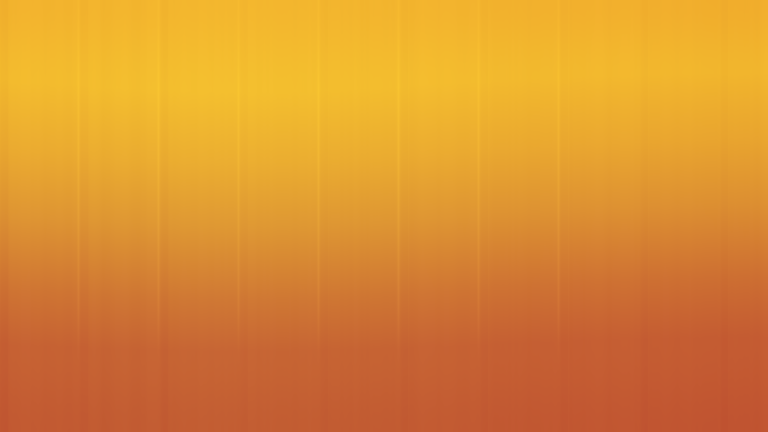
Reproduce this background procedurally as a Shadertoy shader.

```glsl
// Amber to rust vertical gradient, split into soft panels with fine curtain streaks.

const vec3 RUST   = vec3(0.760, 0.350, 0.195);
const vec3 CLAY   = vec3(0.775, 0.380, 0.200);
const vec3 COPPER = vec3(0.810, 0.455, 0.200);
const vec3 OCHRE  = vec3(0.870, 0.580, 0.198);
const vec3 AMBER  = vec3(0.918, 0.665, 0.188);
const vec3 GOLD   = vec3(0.952, 0.732, 0.180);
const vec3 HONEY  = vec3(0.950, 0.700, 0.178);

const float PANEL_WIDTH  = 0.10417; // fraction of the canvas width
const float PANEL_START  = 0.0110;
const float LINE_OFFSET  = 0.0130;  // bright line lies left of each panel edge
const float LINE_WIDTH   = 0.0016;
const float LINE_GAIN    = 0.030;
const float LAST_LINE    = 0.76;
const float WARM_CENTRE  = 2.5;     // panel index of the yellowest part
const float WARM_SPREAD  = 3.6;
const float WARM_SHIFT   = 0.055;   // how far the gradient moves with warmth
const float STREAK_GAIN  = 0.012;

float hash(float n) {
    n = fract(n * 0.1031);
    n *= n + 33.33;
    n *= n + n;
    return fract(n);
}

float smoothNoise(float x) {
    float cell = floor(x);
    float f = fract(x);
    return mix(hash(cell), hash(cell + 1.0), f * f * (3.0 - 2.0 * f));
}

vec3 verticalGradient(float h) {
    vec3 c = mix(RUST, CLAY, smoothstep(0.0, 0.20, h));
    c = mix(c, COPPER, clamp((h - 0.20) / 0.13, 0.0, 1.0));
    c = mix(c, OCHRE, clamp((h - 0.33) / 0.17, 0.0, 1.0));
    c = mix(c, AMBER, clamp((h - 0.50) / 0.15, 0.0, 1.0));
    c = mix(c, GOLD, clamp((h - 0.65) / 0.16, 0.0, 1.0));
    return mix(c, HONEY, smoothstep(0.81, 1.0, h));
}

// Warmth of one panel: 1 in the yellow centre, falling to the sides
float panelWarmth(float index) {
    float d = (index - WARM_CENTRE) / WARM_SPREAD;
    return exp(-d * d);
}

void mainImage(out vec4 fragColor, in vec2 fragCoord) {
    vec2 uv = fragCoord / iResolution.xy;

    // Panels: mostly a continuous change, with a small step at each edge
    float position = (uv.x - PANEL_START) / PANEL_WIDTH;
    float index = floor(position);
    float along = position - index;
    float edge = smoothstep(0.0, 0.02, along);
    float stepped = mix(panelWarmth(index - 1.0), panelWarmth(index), edge);
    float warmth = mix(panelWarmth(position - 0.5), stepped, 0.5);

    float lift = (warmth - 0.55) * WARM_SHIFT;
    float slope = smoothstep(0.0, 0.35, uv.y) * (1.0 - smoothstep(0.75, 1.0, uv.y));
    vec3 color = verticalGradient(uv.y + lift * slope);
    color += (warmth - 0.55) * vec3(0.008, 0.036, 0.006);

    // Fine vertical streaks at three widths
    float streak = 0.0;
    float weight = 0.5;
    float frequency = 45.0;
    for (int i = 0; i < 3; i++) {
        streak += weight * (smoothNoise(uv.x * frequency + float(i) * 57.0) - 0.5);
        weight *= 0.7;
        frequency *= 2.3;
    }
    color += streak * STREAK_GAIN * vec3(1.0, 1.3, 0.6);

    // Bright line and dim strip just before each panel edge
    float toEdge = (1.0 - along) * PANEL_WIDTH;
    float lineDist = (toEdge - LINE_OFFSET) / LINE_WIDTH;
    float visible = smoothstep(0.13, 0.32, uv.y) * (1.0 - 0.55 * smoothstep(0.6, 1.0, uv.y));
    visible *= 1.0 - step(LAST_LINE, uv.x);
    color += LINE_GAIN * visible * exp(-lineDist * lineDist) * vec3(0.8, 1.0, 0.3);
    float strip = smoothstep(0.0, 0.001, toEdge) * (1.0 - smoothstep(0.008, 0.012, toEdge));
    color -= 0.008 * strip * vec3(0.6, 1.0, 0.2);

    fragColor = vec4(clamp(color, 0.0, 1.0), 1.0);
}
```
